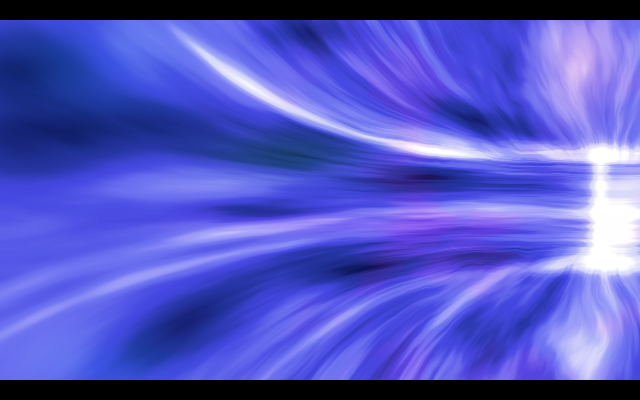
Give the GLSL for this background, as a Shadertoy shader.

```glsl
// Blue-violet energy tunnel: curved light streaks sweeping left from a white mouth.

float hash(vec2 c) {
    vec3 q = fract(vec3(c.xyx) * 0.1031);
    q += dot(q, q.yzx + 33.33);
    return fract((q.x + q.y) * q.z);
}

float noise(vec2 p) {
    vec2 i = floor(p), f = fract(p);
    f = f * f * (3.0 - 2.0 * f);
    return mix(mix(hash(i), hash(i + vec2(1, 0)), f.x),
               mix(hash(i + vec2(0, 1)), hash(i + vec2(1, 1)), f.x), f.y);
}

// Layered noise centred on zero
float fbm(vec2 p) {
    float sum = 0.0, amp = 0.5;
    for (int i = 0; i < 4; i++) {
        sum += amp * (noise(p) - 0.5);
        p = p * vec2(2.1, 1.7) + 17.3;
        amp *= 0.5;
    }
    return sum;
}

// Soft elliptical patch: center x, y and radii
float blob(vec2 p, float x, float y, float rx, float ry) {
    vec2 q = (p - vec2(x, y)) / vec2(rx, ry);
    return exp(-dot(q, q));
}

// Glow along the cubic y = base + bend * d^3, d being the distance left of the mouth
float streak(vec2 p, float base, float bend, float width) {
    float d = max(1.5 - p.x, 0.0);
    float slope = 3.0 * bend * d * d;
    float off = (p.y - base - bend * d * d * d) / sqrt(1.0 + slope * slope);
    return exp(-off * off / (width * width));
}

// Label that stays constant along each line of the flow
float flowLabel(vec2 p) {
    float cube = pow(abs(1.5 - p.x), 3.0) + 0.006;
    float rise = p.y - 0.485, height = abs(rise);
    float b = 0.17 + 0.15 * cube - height;
    float bend = (sqrt(b * b + 0.6 * cube * height) - b) / (2.0 * cube);
    return sign(rise) * log(1.0 + bend / 0.15);
}

// Navy to blue to lavender to white
vec3 palette(float t) {
    vec3 c = mix(vec3(0.04, 0.07, 0.32), vec3(0.14, 0.20, 0.62), smoothstep(0.0, 0.28, t));
    c = mix(c, vec3(0.27, 0.28, 0.88), smoothstep(0.25, 0.46, t));
    c = mix(c, vec3(0.42, 0.44, 0.94), smoothstep(0.44, 0.6, t));
    c = mix(c, vec3(0.60, 0.61, 0.97), smoothstep(0.59, 0.77, t));
    c = mix(c, vec3(0.85, 0.85, 0.98), smoothstep(0.75, 0.98, t));
    return mix(c, vec3(1), smoothstep(0.98, 1.3, t));
}

void mainImage(out vec4 fragColor, in vec2 fragCoord) {
    vec2 uv = fragCoord / iResolution.xy;
    vec2 p = uv * vec2(1.6, 1.0);

    // Wispy texture along the flow, turning into radial rays above and below the mouth
    float radial = smoothstep(0.09, 0.17, abs(p.y - 0.48)) * smoothstep(0.6, 0.2, 1.5 - p.x);
    vec2 warped = p + (0.015 + 0.07 * radial) * vec2(fbm(p * 6.0), fbm(p * 6.0 + 40.0));
    vec2 ray = warped - vec2(1.52, 0.48);
    float label = flowLabel(warped), reach = length(ray);
    float angle = atan(ray.x, abs(ray.y)) + 5.0 * step(0.0, ray.y);
    float wisps = mix(fbm(vec2(label * 4.5, reach * 3.2) + 9.0), fbm(vec2(angle * 4.0, reach * 4.5) + 3.0), radial);
    float fine = mix(fbm(vec2(label * 12.0, reach * 5.0) + 31.0), fbm(vec2(angle * 10.0, reach * 9.0) + 55.0), radial);
    float near = smoothstep(0.3, 1.1, p.x);
    float tone = 0.52 + wisps * mix(0.16, 0.55, near) + fine * mix(0.1, 0.4, near);

    // Dark hollows
    tone -= 0.34 * blob(p, 0.03, 0.83, 0.22, 0.10);
    tone -= 0.32 * blob(p, 0.38, 0.68, 0.36, 0.08);
    tone -= 0.26 * blob(p, 0.02, 0.63, 0.26, 0.12);
    tone -= 0.28 * blob(p, 0.73, 0.61, 0.20, 0.05);
    tone -= 0.38 * blob(p, 1.05, 0.555, 0.18, 0.035);
    tone -= 0.22 * blob(p, 1.35, 0.545, 0.12, 0.035);
    tone -= 0.36 * blob(p, 1.22, 0.695 - 0.3 * (p.x - 1.22), 0.16, 0.04);
    tone -= 0.26 * blob(p, 0.77, 0.92, 0.12, 0.05);
    tone -= 0.22 * blob(p, 0.65, 0.47, 0.14, 0.025);
    tone -= 0.38 * blob(p, 0.48, 0.19 + 0.5 * (p.x - 0.48), 0.20, 0.09);
    tone -= 0.36 * blob(p, 0.88, 0.33, 0.15, 0.06);
    tone -= 0.24 * blob(p, 1.22, 0.36, 0.18, 0.05);
    tone -= 0.12 * blob(p, 1.22, 0.15, 0.12, 0.10);

    // Pale haze
    tone += 0.17 * blob(p, 0.50, 0.535, 0.24, 0.045);
    tone += 0.12 * blob(p, 0.14, 0.11, 0.28, 0.10);
    tone += 0.14 * blob(p, 0.36, 0.90, 0.16, 0.08);
    tone += 0.32 * blob(p, 1.46, 0.90, 0.13, 0.09);
    tone += 0.22 * blob(p, 1.42, 0.75, 0.05, 0.10);
    tone += 0.14 * blob(p, 1.56, 0.75, 0.08, 0.14);
    tone += 0.42 * blob(p, 1.45, 0.09, 0.09, 0.09);
    tone += 0.14 * blob(p, 1.54, 0.22, 0.10, 0.14);

    // Main streaks
    float flicker = 0.9 + wisps;
    float arc = smoothstep(0.32, 0.6, p.x) * (1.0 - 0.6 * smoothstep(1.15, 1.35, p.x));
    tone += flicker * arc * (0.44 * streak(p, 0.605, 0.265, 0.014) + 0.2 * streak(p, 0.61, 0.265, 0.04));
    tone += 0.2 * blob(p, 1.08, 0.625 - 0.15 * (p.x - 1.08), 0.16, 0.02);
    tone += 0.18 * streak(p, 0.625, 0.40, 0.018) * near;
    tone += flicker * mix(0.18, 0.36, near) * streak(p, 0.465, -0.06, 0.022);
    tone += flicker * 0.2 * streak(p, 0.425, -0.078, 0.018) * smoothstep(1.3, 0.8, p.x);
    tone += 0.2 * streak(p, 0.33, -0.47, 0.016);
    tone += flicker * 0.34 * streak(p, 0.345, -2.4, 0.022);

    // White mouth on the right
    float mouth = length(vec2(p.x - 1.5, p.y - clamp(p.y, 0.38, 0.61)));
    tone += 0.4 * exp(-pow(mouth / 0.02, 2.0)) + 0.24 * exp(-mouth / 0.08);
    tone += 0.75 * blob(p, 1.55, 0.43, 0.06, 0.07);
    tone += 0.35 * blob(p, 1.48, 0.36, 0.05, 0.03);
    tone += 0.3 * blob(p, 1.54, 0.61, 0.09, 0.02) + 0.3 * blob(p, 1.6, 0.53, 0.09, 0.06);

    // Colour with violet, pink and teal casts
    vec3 color = palette(tone);
    float violet = near * smoothstep(-0.05, 0.25, fbm(p * 5.0 + wisps + 70.0));
    color += vec3(0.09, -0.02, 0.0) * violet;
    color += vec3(0.12, 0.0, -0.02) * blob(p, 1.46, 0.84, 0.11, 0.16);
    color += vec3(0.06, -0.03, 0.01) * blob(p, 0.95, 0.44, 0.4, 0.03);
    color += vec3(-0.01, 0.07, -0.09) * blob(p, 0.72, 0.61, 0.2, 0.06);
    color += vec3(-0.04, 0.04, 0.0) * (blob(p, 0.28, 0.08, 0.16, 0.08) + blob(p, 0.25, 0.85, 0.25, 0.15));

    // Black bars above and below
    float edge = 0.5 / iResolution.y;
    float frame = smoothstep(0.45 + edge, 0.45 - edge, abs(uv.y - 0.5));
    fragColor = vec4(clamp(color, 0.0, 1.0) * frame, 1.0);
}
```
